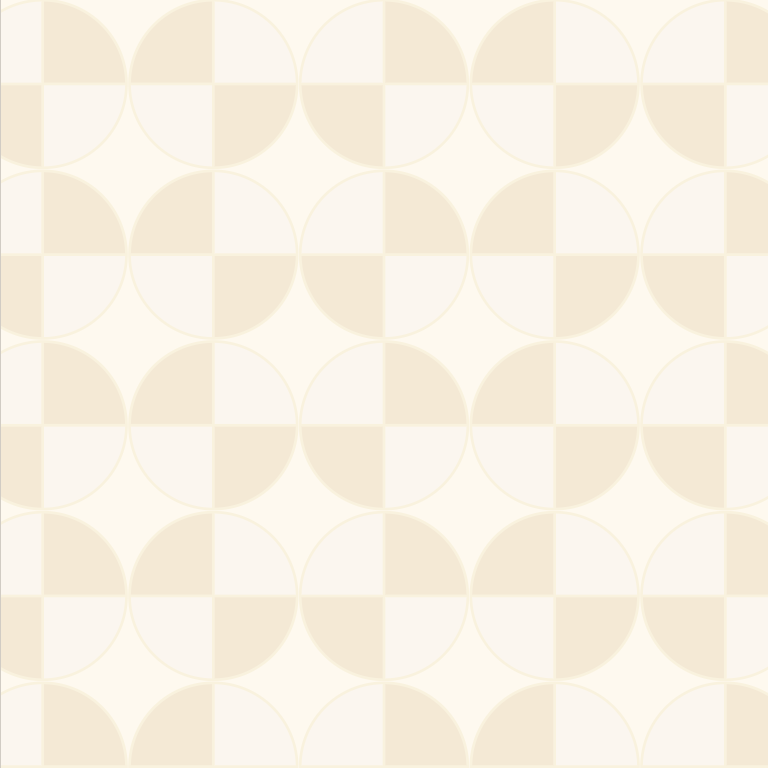
A Shadertoy shader for this pattern:

```glsl
// Cream grid of outlined circles, each quartered into alternating pale and beige sectors.

// Coverage of a shape from its signed distance, softened over one pixel
float coverage(float dist, float pixel) {
    return clamp(0.5 - dist / pixel, 0.0, 1.0);
}

void mainImage(out vec4 fragColor, in vec2 fragCoord) {
    vec2 uv = fragCoord / iResolution.y;
    float pixel = 4.5 / iResolution.y;

    // Four and a half cells each way, circle centres on whole numbers
    vec2 grid = uv * 4.5 - vec2(0.25, 0.008);
    vec2 cell = floor(grid + 0.5);
    vec2 q = grid - cell;

    // Opposite quarters are beige; the diagonal flips in every other column
    float flip = 1.0 - 2.0 * mod(cell.x, 2.0);
    float axisDist = min(abs(q.x), abs(q.y));
    float beige = coverage(-axisDist * sign(q.x * q.y * flip), pixel);
    vec3 sector = mix(vec3(0.984, 0.965, 0.938), vec3(0.957, 0.914, 0.837), beige);

    // Disc on the cream ground
    float rim = length(q) - 0.491;
    float disc = coverage(rim, pixel);
    vec3 color = mix(vec3(0.996, 0.977, 0.939), sector, disc);

    // Thin yellowish rim and cross
    float lines = max(coverage(abs(rim) - 0.008, pixel),
                      coverage(axisDist - 0.008, pixel) * disc);
    color = mix(color, vec3(0.978, 0.949, 0.872), lines);

    // Faint grey hairline along the left border
    float border = coverage(uv.x - 0.0013, 1.0 / iResolution.y);
    color = mix(color, vec3(0.82, 0.80, 0.77), border);

    fragColor = vec4(color, 1.0);
}
```
